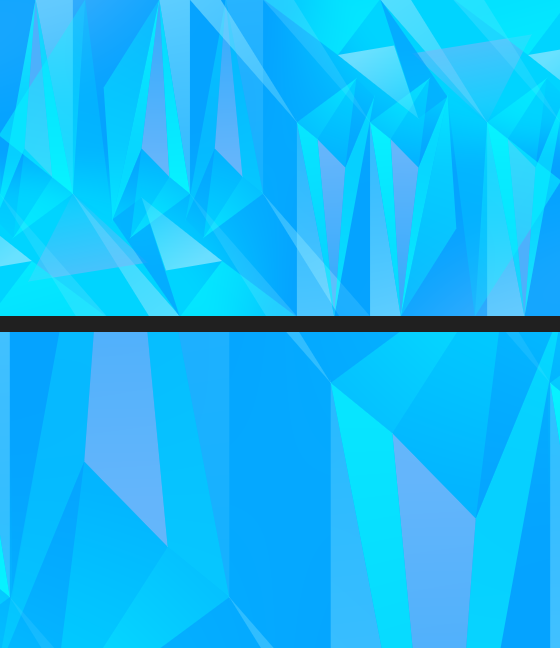
Top: the whole. Bottom: its middle third, enlarged.
A Shadertoy shader for this background:

```glsl
// Translucent crystal shards in cyan and blue, repeated in two half-turned rows.

const vec3 BLUE = vec3(0.02, 0.64, 1.0);
const vec3 SKY  = vec3(0.0, 0.83, 1.0);
const vec3 CYAN = vec3(0.03, 0.97, 1.0);
const vec3 PALE = vec3(0.55, 0.90, 1.0);
const vec3 MIST = vec3(0.46, 0.72, 0.98);

const float PERIOD = 0.602;      // spacing between equal shard groups
const float GROUP_GAP = 0.2315;  // distance from a broad group to a narrow one
const float RISE = 0.615;        // height of the spires above their foot
const vec2 FOOT = vec2(0.0);

float cross2(vec2 a, vec2 b) {
    return a.x * b.y - a.y * b.x;
}

// Signed distance to the line a-b, positive on its left
float lineSide(vec2 p, vec2 a, vec2 b) {
    return cross2(b - a, p - a) / length(b - a);
}

// Smooth-edged triangle coverage
float triangle(vec2 p, vec2 a, vec2 b, vec2 c) {
    float turn = sign(cross2(b - a, c - a));
    float inside = min(turn * lineSide(p, a, b),
                   min(turn * lineSide(p, b, c), turn * lineSide(p, c, a)));
    return clamp(0.5 + inside * iResolution.y, 0.0, 1.0);
}

// Glassy triangle; opacity runs from vertex a (x) to the middle of b-c (y)
vec3 facet(vec3 base, vec2 p, vec2 a, vec2 b, vec2 c, vec3 tint, vec2 opacity) {
    vec2 axis = 0.5 * (b + c) - a;
    float along = clamp(dot(p - a, axis) / dot(axis, axis), 0.0, 1.0);
    float alpha = mix(opacity.x, opacity.y, along);
    return mix(base, tint, alpha * triangle(p, a, b, c));
}

// Tall spire with a small fan and a long beam below its foot
vec3 spire(vec3 col, vec2 p, vec2 top, float glow, float beam) {
    vec2 knee = vec2(-0.153, 0.143);
    vec2 notch = vec2(-0.065, 0.053);
    vec2 heel = vec2(-0.245, -0.081);
    vec2 fan = vec2(-0.188, -0.139);

    col = facet(col, p, FOOT, top, vec2(0.0, RISE), PALE, glow * vec2(0.30, 0.62));
    col = facet(col, p, top, heel, knee, CYAN, glow * vec2(0.85, 0.55));
    col = facet(col, p, top, knee, notch, MIST, vec2(0.35, 0.85));
    col = facet(col, p, top, notch, FOOT, CYAN, glow * vec2(0.6, 0.9));

    col = facet(col, p, knee, heel, fan, BLUE, vec2(0.5, 0.1));
    col = facet(col, p, fan, notch, knee, SKY, vec2(0.8, 0.3));
    col = facet(col, p, fan, FOOT, notch, CYAN, vec2(0.65, 0.3));
    col = facet(col, p, FOOT, vec2(0.372, -0.426), vec2(0.265, -0.426),
                PALE, beam * vec2(0.4, 0.8));
    return col;
}

// Broad group: spire with a side wing and a bright slab below
vec3 broadGroup(vec3 col, vec2 p) {
    vec2 top = vec2(-0.097, RISE);
    vec2 heel = vec2(-0.245, -0.081);
    vec2 slab = vec2(-0.153, -0.012);
    vec2 slabTip = vec2(0.102, -0.213);
    vec2 base = vec2(-0.032, -0.390);

    col = facet(col, p, slab, heel, base, BLUE, vec2(0.5, 0.8));
    col = facet(col, p, slabTip, base, vec2(0.338, -0.390), CYAN, vec2(0.6, 0.4));
    col = facet(col, p, top, vec2(-0.273, 0.336), heel, CYAN, vec2(0.25, 0.5));
    col = spire(col, p, top, 1.0, 0.3);
    return facet(col, p, slab, slabTip, vec2(-0.076, -0.243), PALE, vec2(0.2, 0.75));
}

// Narrow group: spire beside a blue panel; outer ones carry large veils
vec3 narrowGroup(vec3 col, vec2 p, float glow, float veil) {
    vec2 top = vec2(-0.118, RISE);
    vec2 panel = vec2(-0.229, 0.0);

    col = facet(col, p, panel, vec2(-0.234, RISE), top, BLUE, vec2(0.35, 0.7));
    col = facet(col, p, FOOT, vec2(0.039, RISE), vec2(0.125, -0.081),
                SKY, veil * vec2(0.5, 0.3));
    col = spire(col, p, top, glow, 0.75);
    col = facet(col, p, vec2(0.039, RISE), vec2(-0.234, 0.185), FOOT,
                CYAN, veil * vec2(0.25, 0.55));
    return facet(col, p, FOOT, vec2(-0.141, -0.278), vec2(0.236, -0.218),
                 MIST, veil * vec2(0.1, 0.6));
}

// Soft backdrop: blue in the middle, cyan in two opposite corners
vec3 backdrop(vec2 q) {
    float corner = q.x * q.y;
    vec3 col = mix(BLUE, SKY, smoothstep(-0.03, 0.12, corner));
    return mix(col, MIST, 0.45 * smoothstep(0.08, 0.40, -corner));
}

void mainImage(out vec4 fragColor, in vec2 fragCoord) {
    vec2 q = (fragCoord - 0.5 * iResolution.xy) / iResolution.y;
    vec3 col = backdrop(q);

    // The second row is the first one turned by half a circle
    for (int row = 0; row < 2; row++) {
        float turn = row == 0 ? 1.0 : -1.0;
        for (int i = 1; i >= 0; i--) {
            float outer = float(i);
            vec2 p = turn * q + vec2(0.285 + PERIOD * outer, 0.113);
            float glow = row + i == 0 ? 0.4 : 0.85;
            col = narrowGroup(col, p - vec2(GROUP_GAP, 0.0), glow, outer);
            col = broadGroup(col, p);
        }
    }
    fragColor = vec4(col, 1.0);
}
```
